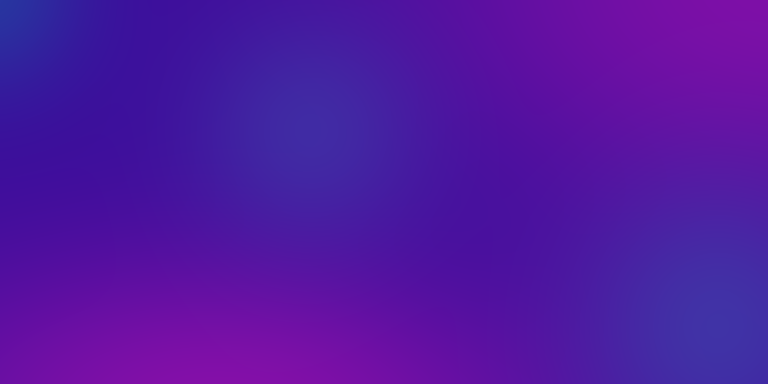
A WebGL 2 fragment shader for this background:

```glsl
#version 300 es
precision highp float;

#define INDIGO vec3(0.225, 0.052, 0.605)
#define MAGENTA vec3(0.52, 0.06, 0.66)
#define BLUE vec3(0.24, 0.24, 0.66)
#define CORNER_BLUE vec3(0.14, 0.24, 0.63)
#define FLOOR_SPREAD vec2(0.90, 0.39)
#define SKY_SPREAD vec2(0.98, 0.65)
#define BLUE_SPREAD vec2(0.30)
#define SIDE_SPREAD vec2(0.36, 0.38)
#define CORNER_SPREAD vec2(0.24, 0.26)
#define SHADE_SPREAD vec2(0.32)

uniform vec2 u_resolution;
out vec4 fragColor;

// Soft elliptical falloff, 1 at the centre
float glow(vec2 p, vec2 centre, vec2 spread) {
    vec2 d = (p - centre) / spread;
    return exp(-dot(d, d));
}

void main() {
    // Canvas units: x runs 0..2, y runs 0..1
    vec2 p = gl_FragCoord.xy / u_resolution * vec2(2.0, 1.0);

    // Magenta light from the floor and the upper right
    float warmth = glow(p, vec2(0.58, -0.05), FLOOR_SPREAD)
                 + 0.92 * glow(p, vec2(2.05, 1.05), SKY_SPREAD);
    vec3 colour = mix(INDIGO, MAGENTA, min(warmth, 1.0));

    // Deep indigo pocket between the lights
    colour = mix(colour, INDIGO, 0.35 * glow(p, vec2(1.22, 0.40), SHADE_SPREAD));

    // Blue glows
    colour = mix(colour, BLUE, 0.62 * glow(p, vec2(0.81, 0.66), BLUE_SPREAD));
    colour = mix(colour, BLUE, 0.78 * glow(p, vec2(1.87, 0.15), SIDE_SPREAD));
    colour = mix(colour, CORNER_BLUE, 0.85 * glow(p, vec2(-0.03, 1.03), CORNER_SPREAD));

    fragColor = vec4(colour, 1.0);
}
```
